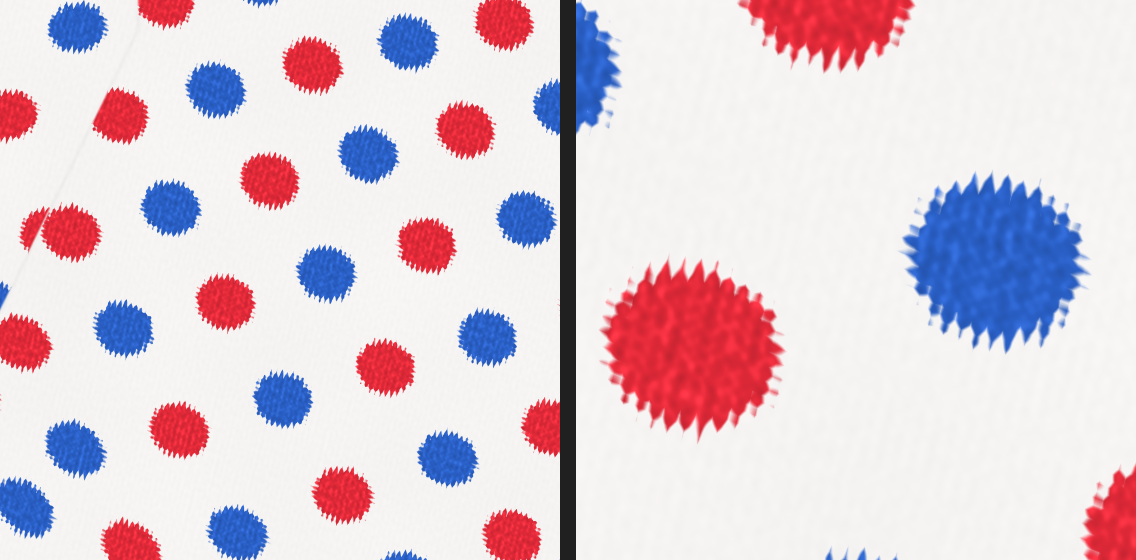
Left, the full canvas; right, a detail of the centre.
This pattern is drawn by a WebGL 2 fragment shader. Its source:

```glsl
#version 300 es
precision highp float;
// Knitted white fabric with staggered red and blue dots on a slanted, gently
// bent lattice. Dots are ellipses whose edges are broken up by the stitches;
// a slanting seam at the upper left cuts the lattice off from a second panel.

uniform vec2 u_resolution;
out vec4 fragColor;

vec2 hashGradient(vec2 cell) {
    float h = fract(sin(dot(cell, vec2(127.1, 311.7))) * 43758.5);
    return vec2(cos(6.2832 * h), sin(6.2832 * h));
}

float gradientNoise(vec2 p) {
    vec2 i = floor(p), f = fract(p);
    vec2 u = f * f * f * (f * (f * 6.0 - 15.0) + 10.0);
    float a = dot(hashGradient(i), f);
    float b = dot(hashGradient(i + vec2(1, 0)), f - vec2(1, 0));
    float c = dot(hashGradient(i + vec2(0, 1)), f - vec2(0, 1));
    float d = dot(hashGradient(i + vec2(1, 1)), f - vec2(1, 1));
    return mix(mix(a, b, u.x), mix(c, d, u.x), u.y);
}

// Approximate distance to a rotated ellipse
float ellipseDistance(vec2 p, vec2 radii, float angle) {
    float c = cos(angle), s = sin(angle);
    p = vec2(c * p.x + s * p.y, c * p.y - s * p.x);
    return (length(p / radii) - 1.0) * radii.y;
}

// Lattice position, bent more strongly toward the lower edge
vec2 dotCenter(float c, float r) {
    float down = max(r, 0.0);
    return vec2(
        0.6576 - 0.073 * r - 0.0016 * r * r + (0.277 + 0.006 * r) * c + 0.005 * c * c,
        0.276 + 0.206 * r + 0.0065 * r * r + 0.116 * c
            - 0.0013 * down * down * down * c * c
            - 0.098 * max(r - 3.0, 0.0) * max(-c, 0.0));
}

void main() {
    vec2 p = gl_FragCoord.xy / u_resolution;
    p.y = 1.0 - p.y; // y runs downward from here on

    // Stitch coordinates: wales lean, courses slope
    vec2 stitch = vec2(p.x + 0.25 * p.y, p.y - 0.4 * p.x) * vec2(100.0, 110.0);
    vec2 teeth = abs(fract(stitch) - 0.5) - 0.25;
    vec2 q = p + vec2(teeth.y * 0.012, teeth.x * 0.022);
    q += 0.007 * vec2(gradientNoise(stitch * 0.6), gradientNoise(stitch * 0.7 + 40.0));

    float seam = p.x - min(0.273 - 0.49 * p.y, 0.247);

    // Main panel: blue on whole lattice steps, red on half steps
    vec2 nearest = vec2(1.0); // x: blue, y: red
    for (int k = 0; k < 2; k++) {
        for (int i = -2; i <= 2; i++) {
            for (int j = -2; j <= 4; j++) {
                vec2 center = dotCenter(float(i) + 0.5 * float(k), float(j) + 0.5 * float(k));
                float stretch = smoothstep(0.3, 1.0, center.y - center.x);
                vec2 radii = vec2(0.052, 0.046) + stretch * vec2(0.007, -0.006);
                float d = ellipseDistance(q - center, radii, 0.4 + 0.4 * stretch);
                nearest[k] = min(nearest[k], max(d, -seam));
            }
        }
    }

    // Panel beyond the seam: x, y, and colour index
    vec3 panelDots[4] = vec3[4](vec3(0.138, 0.049, 0), vec3(0.016, 0.206, 1),
                                vec3(0.087, 0.415, 1), vec3(-0.022, 0.545, 0));
    for (int n = 0; n < 4; n++) {
        int k = int(panelDots[n].z);
        float d = ellipseDistance(q - panelDots[n].xy, vec2(0.051, 0.042), -0.2);
        nearest[k] = min(nearest[k], max(d, seam + 0.002));
    }

    float soft = max(0.0032, 0.7 / min(u_resolution.x, u_resolution.y));
    vec2 cover = 1.0 - smoothstep(-soft, soft, nearest);

    // Yarn grain and ribs
    float rib = cos(6.2832 * stitch.x) * (0.6 + 0.4 * cos(6.2832 * stitch.y));
    float grain = gradientNoise(stitch * vec2(1.3, 0.9) + 17.0);
    float cloud = gradientNoise(p * 5.0 + 3.0);

    vec3 fabric = vec3(0.965, 0.957, 0.953) + 0.012 * grain + 0.004 * rib + 0.01 * cloud;
    fabric -= 0.025 * exp(-pow(seam / 0.004, 2.0)) * step(p.y, 0.56);

    float yarn = 1.0 + 0.05 * rib + 0.16 * grain;
    vec3 fleck = vec3(0.06 * max(grain + 0.3 * rib, 0.0));
    vec3 blue = vec3(0.16, 0.37, 0.77) * yarn + fleck;
    vec3 red = vec3(0.88, 0.16, 0.22) * yarn + fleck;

    vec3 color = mix(fabric, blue, cover.x);
    color = mix(color, red, cover.y);
    fragColor = vec4(color, 1.0);
}
```
